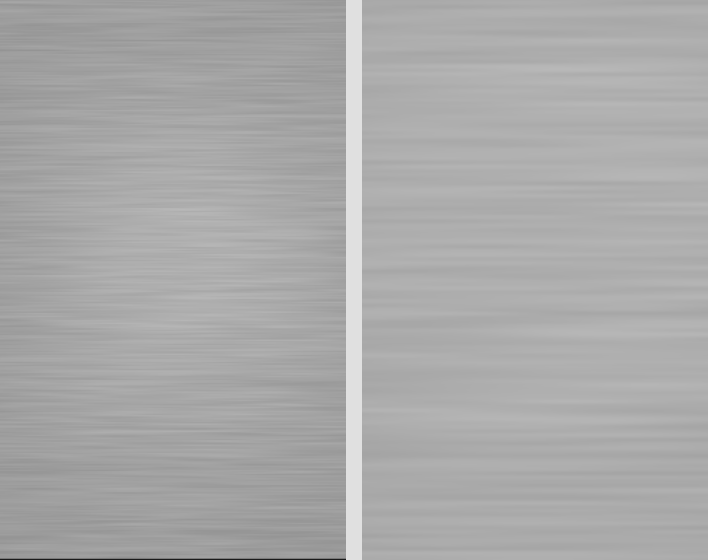
Left, the full canvas; right, a detail of the centre.
This texture is drawn by a Shadertoy shader. Its source:

```glsl
// Brushed grey metal with fine horizontal streaks, a soft central glow and a dark bottom rim.

float hash(vec2 p) {
    vec3 q = fract(vec3(p.xyx) * 0.1031);
    q += dot(q, q.yzx + 33.33);
    return fract((q.x + q.y) * q.z);
}

// Smooth noise along one row; each row gets its own sideways shift.
float rowNoise(float x, float row, float seed) {
    x += 40.0 * hash(vec2(row, seed));
    float cell = floor(x);
    float t = smoothstep(0.0, 1.0, x - cell);
    vec2 id = vec2(cell, row + seed * 517.0);
    return mix(hash(id), hash(id + vec2(1.0, 0.0)), t);
}

// Blends neighbouring rows into long streaks, centred on zero.
float streaks(vec2 p, vec2 density, float seed) {
    vec2 q = p * density;
    float row = floor(q.y);
    float t = smoothstep(0.0, 1.0, q.y - row);
    return mix(rowNoise(q.x, row, seed), rowNoise(q.x, row + 1.0, seed), t) - 0.5;
}

// Soft elliptical highlight.
float glow(vec2 uv, vec2 centre, vec2 radius) {
    vec2 d = (uv - centre) / radius;
    return exp(-dot(d, d));
}

void mainImage(out vec4 fragColor, in vec2 fragCoord) {
    vec2 uv = fragCoord / iResolution.xy;
    vec2 p = fragCoord / iResolution.y;

    // Broad light across the sheet
    const float edgeGrey = 0.602;
    const float glowGain = 0.088;
    float grey = edgeGrey + glowGain * glow(uv, vec2(0.54, 0.52), vec2(0.52, 0.36));

    // Brush marks, from hairlines to wide bands
    grey += 0.036 * streaks(p, vec2(13.0, 400.0), 1.0);
    grey += 0.040 * streaks(p, vec2(7.0, 235.0), 2.0);
    grey += 0.022 * streaks(p, vec2(4.0, 110.0), 3.0);
    grey += 0.010 * streaks(p, vec2(2.5, 32.0), 4.0);

    // Thin dark rim along the bottom
    const float rimGrey = 0.10;
    const float rimHeight = 0.0024;
    float pixel = 1.0 / iResolution.y;
    float sheet = smoothstep(rimHeight - 0.5 * pixel, rimHeight + 0.5 * pixel, p.y);
    grey = mix(rimGrey, grey, sheet);

    fragColor = vec4(vec3(grey), 1.0);
}
```
